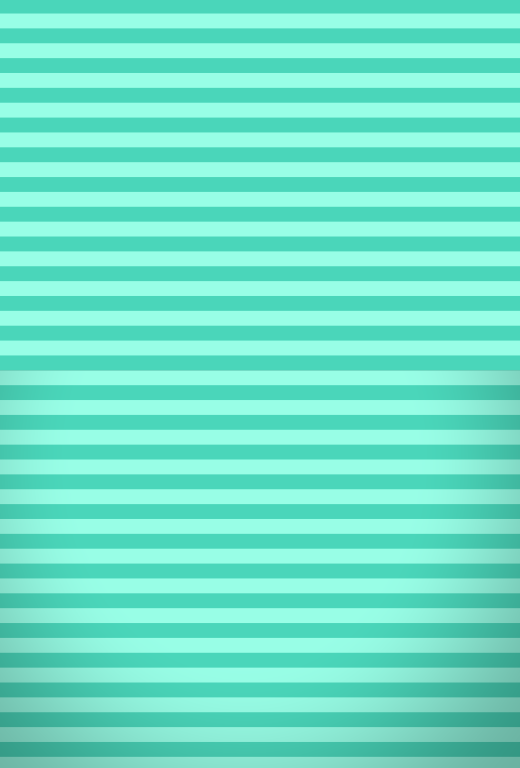
Write a Shadertoy shader that draws this pattern.

```glsl
// Horizontal two-tone mint stripes, with soft edge shading over the lower half.

const vec3 DEEP_MINT = vec3(0.29, 0.84, 0.73);
const vec3 PALE_MINT = vec3(0.595, 0.995, 0.902);

const float STRIPE_COUNT = 25.83;  // repeats down the canvas
const float FIRST_STRIPE = 0.0176; // top of the first pale stripe
const float PALE_SHARE = 0.5;      // pale part of each repeat
const float SEAM = 0.4823;         // depth where the shading begins

// Antialiased coverage of the pale stripes; depth runs from the top down.
float paleStripe(float depth, float count, float start, float share, float pixel) {
    float phase = (depth - start) * count - 0.5 * share;
    float fromCentre = abs(fract(phase + 0.5) - 0.5);
    float inside = (0.5 * share - fromCentre) / count;
    return clamp(0.5 + inside / pixel, 0.0, 1.0);
}

// Elliptical darkening, strongest at the corners.
float edgeShade(vec2 pos, vec2 centre, vec2 radii, float strength) {
    float reach = length((pos - centre) / radii);
    return strength * smoothstep(0.65, 1.5, reach);
}

// Faint hairline along the top of the shaded part.
float seamLine(float depth, float seam, float halfWidth, float pixel) {
    return clamp(0.5 + (halfWidth - abs(depth - seam)) / pixel, 0.0, 1.0);
}

void mainImage(out vec4 fragColor, in vec2 fragCoord) {
    vec2 pos = fragCoord / iResolution.xy;
    pos.y = 1.0 - pos.y;
    float pixel = 1.0 / iResolution.y;

    // Stripes
    float pale = paleStripe(pos.y, STRIPE_COUNT, FIRST_STRIPE, PALE_SHARE, pixel);
    vec3 colour = mix(DEEP_MINT, PALE_MINT, pale);

    // Shading below the seam
    float below = clamp(0.5 + (pos.y - SEAM) / pixel, 0.0, 1.0);
    float shade = edgeShade(pos, vec2(0.47, 0.60), vec2(0.5, 0.4), 0.30);
    colour *= 1.0 - below * shade;
    colour *= 1.0 - 0.1 * seamLine(pos.y, SEAM, 0.0006, pixel);

    fragColor = vec4(colour, 1.0);
}
```
